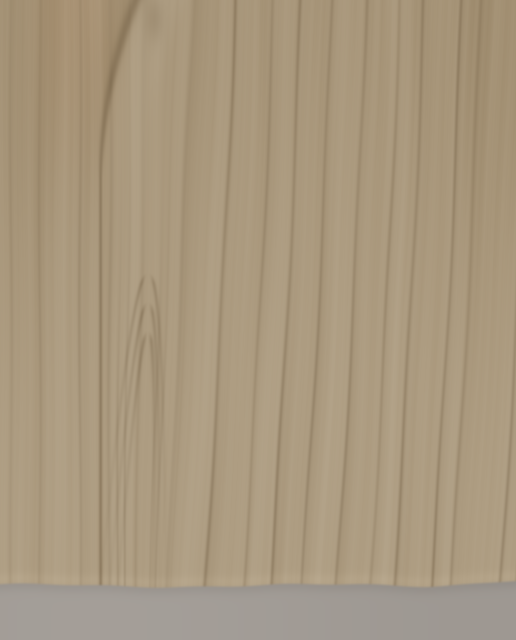
Reproduce this texture procedurally as a Shadertoy shader.

```glsl
// Pale softwood board with long, gently leaning growth lines, above a grey strip.
// Jittered one-dimensional cells place the lines; layered sines add soft streaks.
// A bent dark seam and a few nested arches form the irregular grain on the left.

const vec3 WOOD_LIGHT = vec3(0.700, 0.637, 0.535);
const vec3 WOOD_MID   = vec3(0.662, 0.592, 0.482);
const vec3 WOOD_DARK  = vec3(0.605, 0.530, 0.412);
const vec3 LINE_BROWN = vec3(0.475, 0.400, 0.295);
const vec3 STRIP_GREY = vec3(0.630, 0.608, 0.585);

float hash(float n) {
    return fract(sin(n * 127.1) * 43758.5453);
}

float bell(float d, float width) {
    return exp(-d * d / (width * width));
}

// 1 between the two edges, fading over the given softness
float band(float x, float left, float right, float soft) {
    return smoothstep(left - soft, left + soft, x)
         * (1.0 - smoothstep(right - soft, right + soft, x));
}

// Layered sines stretched along the grain, about -1 to 1
float streaks(float x, float y, float frequency) {
    float sum = 0.0, weight = 0.5;
    for (int i = 0; i < 4; i++) {
        float phase = float(i) * 2.4 + 1.3 * sin(y * 3.0 + float(i) + x * 5.0);
        sum += weight * sin(x * frequency + phase);
        frequency *= 1.87;
        weight *= 0.72;
    }
    return sum * 0.75;
}

// Irregular growth lines: a crisp core with a shade trailing to the right
float growthLines(float x, float y, float spacing, float width, float seed) {
    float cell = floor(x / spacing), sum = 0.0;
    for (int i = -2; i <= 2; i++) {
        float id = cell + float(i);
        float rnd = hash(id + seed);
        float center = (id + 0.5 + 0.6 * (rnd - 0.5)) * spacing;
        float d = x - center;
        float strength = 0.45 + 0.4 * hash(id + seed + 37.0);
        strength *= 0.85 + 0.15 * sin(y * 7.0 + rnd * 40.0);
        float trail = smoothstep(-width, width, d) * exp(-max(d, 0.0) / (0.2 * spacing));
        sum += strength * (bell(d, width) * 0.75 + 0.3 * trail);
    }
    return sum;
}

// Narrow pointed arches nested below a common tip
float nestedArches(vec2 p, vec2 tip) {
    float sum = 0.0;
    for (int i = 0; i < 3; i++) {
        float drop = tip.y - 0.045 * float(i) - p.y;
        float halfWidth = (0.09 - 0.018 * float(i)) * sqrt(max(drop, 0.0));
        float center = tip.x - 0.06 * max(drop, 0.0);
        float fade = smoothstep(0.0, 0.02, drop) * exp(-max(drop, 0.0) * 5.0);
        sum += fade * bell(abs(p.x - center) - halfWidth, 0.004);
    }
    return sum;
}

// Broad light and dark areas: -1 is dark wood, 1 is light wood
float woodTone(vec2 p, float grain, float seamX) {
    float tone = 0.62 - 0.62 * smoothstep(0.3, 1.05, p.y);
    tone -= 0.55 * smoothstep(0.75, 1.0, p.x) * smoothstep(0.1, 0.8, p.y);
    tone -= 0.45 * (1.0 - smoothstep(0.05, 0.25, p.x)) * smoothstep(0.1, 0.8, p.y);
    float side = p.x - seamX;
    float upper = smoothstep(0.55, 0.95, p.y);
    tone -= 0.65 * upper * exp(-max(-side, 0.0) / 0.05) * (1.0 - smoothstep(-0.01, 0.015, side));
    tone += 0.45 * upper * band(side, 0.015, 0.09, 0.02);
    return tone + 0.36 * streaks(grain, p.y, 55.0) + 0.16 * streaks(grain, p.y, 210.0);
}

vec3 woodColor(vec2 p) {
    // Lines lean to the right with height, except near the left side
    float lean = 0.065 * smoothstep(0.17, 0.45, p.x) * p.y * (1.35 - 0.35 * p.y);
    float grain = p.x - lean + 0.0018 * sin(p.y * 9.0 + p.x * 21.0);
    float bend = max(p.y - 0.72, 0.0) / 0.28;
    float seamX = 0.195 + 0.068 * bend * bend;

    float tone = woodTone(p, grain, seamX);
    vec3 color = mix(WOOD_MID, WOOD_LIGHT, clamp(tone, 0.0, 1.0));
    color = mix(color, WOOD_DARK, clamp(-tone, 0.0, 1.0));
    color += vec3(0.012, -0.004, -0.010) * band(p.x, 0.08, 0.22, 0.06) * smoothstep(0.6, 1.0, p.y);

    // Main lines thin out where the fine cluster takes over
    float cluster = band(grain, 0.215, 0.325, 0.015);
    float ink = growthLines(grain, p.y, 0.061, 0.0036, 5.0) * (1.0 - 0.75 * cluster);
    ink *= mix(0.65, 1.0, smoothstep(0.2, 0.38, p.x));
    float lower = 1.0 - 0.75 * smoothstep(0.3, 0.8, p.y);
    ink += 0.5 * cluster * lower * growthLines(grain, p.y, 0.021, 0.0026, 61.0);
    ink += 0.6 * nestedArches(p, vec2(0.287, 0.575));
    ink += 0.8 * bell(p.x - seamX, 0.0035 + 0.008 * bend);
    ink += 0.35 * bell(p.x - 0.30, 0.018) * bell(p.y - 0.97, 0.035);
    return mix(color, LINE_BROWN, clamp(ink * 0.68, 0.0, 0.8));
}

void mainImage(out vec4 fragColor, in vec2 fragCoord) {
    vec2 p = fragCoord / iResolution.xy;

    // Slightly uneven lower end of the board
    float edge = 0.085 + 0.0025 * sin(p.x * 11.0 + 1.0) + 0.001 * sin(p.x * 37.0);
    edge += 0.009 * smoothstep(0.82, 1.0, p.x);
    float above = p.y - edge;

    vec3 strip = STRIP_GREY + 0.012 * sin(p.x * 4.0 + 0.8) - 0.035 * bell(above, 0.012);
    vec3 wood = woodColor(p) + 0.02 * bell(above - 0.008, 0.009);
    vec3 color = mix(strip, wood, smoothstep(-0.003, 0.003, above));
    fragColor = vec4(color, 1.0);
}
```
